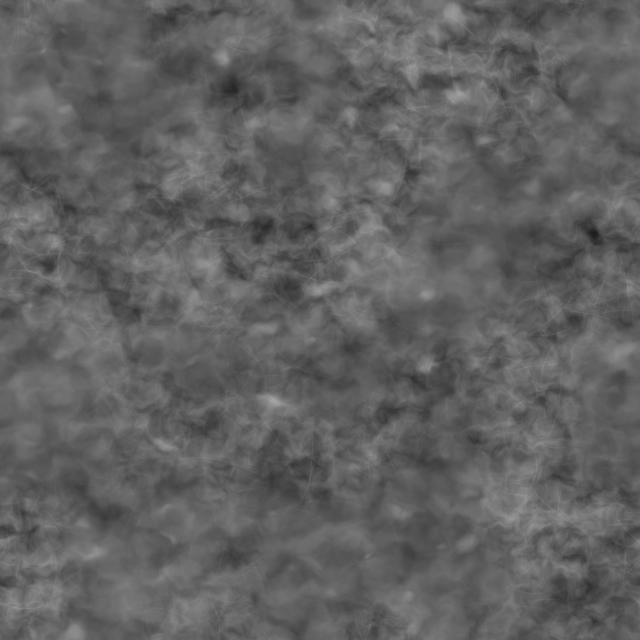
A Shadertoy shader for this texture:

```glsl
// Soft grey felt: blurred mottling from wrapping gradient noise, with scattered
// pale tufts and dark hollows, overlaid by faint curved hair-thin fibres.
// Every lattice wraps after a whole number of cells, so the square tiles.

const float MEAN_GREY = 0.381;
const float TAU = 6.2831853;

// Integer hash of a lattice cell and a salt, giving three values in 0..1
vec3 hash3(ivec2 cell, int salt) {
    uvec3 v = uvec3(ivec3(cell, salt)) * 1664525u + 1013904223u;
    v.x += v.y * v.z; v.y += v.z * v.x; v.z += v.x * v.y;
    v ^= v >> 16u;
    v.x += v.y * v.z; v.y += v.z * v.x; v.z += v.x * v.y;
    return vec3(v >> 8u) / 16777216.0;
}

ivec2 wrapCell(vec2 cell, vec2 period) {
    return ivec2(mod(cell, period) + 0.5);
}

vec2 rotate(vec2 p, float angle) {
    float c = cos(angle), s = sin(angle);
    return vec2(c * p.x + s * p.y, c * p.y - s * p.x);
}

float cornerSlope(vec2 cell, vec2 offset, vec2 period, int salt) {
    float angle = TAU * hash3(wrapCell(cell, period), salt).x;
    return dot(vec2(cos(angle), sin(angle)), offset);
}

// Gradient noise around zero that repeats over the unit square
float noise(vec2 uv, vec2 period, int salt) {
    vec2 p = uv * period, cell = floor(p), f = p - cell;
    vec2 w = f * f * f * (f * (f * 6.0 - 15.0) + 10.0);
    vec2 e = vec2(1.0, 0.0);
    float low = mix(cornerSlope(cell, f, period, salt),
                    cornerSlope(cell + e.xy, f - e.xy, period, salt), w.x);
    float high = mix(cornerSlope(cell + e.yx, f - e.yx, period, salt),
                     cornerSlope(cell + e.xx, f - e.xx, period, salt), w.x);
    return mix(low, high, w.y);
}

// Sparse soft ellipses, wider than tall and slightly tilted
float tufts(vec2 uv, float cells, float chance, int salt) {
    vec2 p = uv * cells, base = floor(p);
    float glow = 0.0;
    for (int j = -1; j <= 1; j++)
    for (int i = -1; i <= 1; i++) {
        vec2 cell = base + vec2(i, j);
        ivec2 id = wrapCell(cell, vec2(cells));
        vec3 place = hash3(id, salt), look = hash3(id, salt + 1);
        vec2 q = rotate(p - cell - place.xy, (look.x - 0.5) * 1.4);
        q /= vec2(0.25, 0.15) * mix(0.7, 1.15, look.y);
        float present = step(place.z, chance) * mix(0.5, 1.0, look.z);
        glow = max(glow, present * (1.0 - smoothstep(0.1, 1.0, length(q))));
    }
    return glow;
}

// Curved hairs, several per cell, fading towards both ends
float fibres(vec2 uv, float cells, float width, int salt) {
    vec2 p = uv * cells, base = floor(p);
    float sum = 0.0;
    for (int j = -1; j <= 1; j++)
    for (int i = -1; i <= 1; i++)
    for (int k = 0; k < 4; k++) {
        vec2 cell = base + vec2(i, j);
        ivec2 id = wrapCell(cell, vec2(cells));
        vec3 place = hash3(id, salt + 2 * k), look = hash3(id, salt + 2 * k + 1);
        vec2 q = rotate(p - cell - place.xy, TAU * place.z);
        float bend = (look.x - 0.5) * 1.3;
        float slope = 2.0 * bend * q.x;
        float away = (q.y - bend * q.x * q.x) / sqrt(1.0 + slope * slope);
        float line = exp(-pow(away / (width * cells), 2.0));
        float reach = mix(0.45, 0.85, look.y);
        float fade = 1.0 - smoothstep(0.2 * reach, reach, abs(q.x));
        sum += line * fade * (look.z - 0.2);
    }
    return sum;
}

void mainImage(out vec4 fragColor, in vec2 fragCoord) {
    vec2 uv = fragCoord / iResolution.xy;

    // Ragged domain warp
    vec2 warp = vec2(noise(uv, vec2(22.0), 1), noise(uv, vec2(22.0), 2)) * 0.014
              + vec2(noise(uv, vec2(61.0), 3), noise(uv, vec2(61.0), 4)) * 0.006;
    vec2 p = uv + warp;

    // Some regions are crisp and tangled, others blurred
    float tangle = smoothstep(-0.35, 0.4, noise(uv, vec2(4.0), 5)
                 + 0.5 * noise(uv, vec2(9.0), 6));

    // Mottling from broad clouds to fine lint
    float grey = MEAN_GREY;
    grey += 0.105 * noise(p, vec2(4.0, 5.0), 10);
    grey += 0.120 * noise(p, vec2(8.0, 11.0), 11);
    grey += 0.130 * noise(p, vec2(18.0, 23.0), 12);
    grey += 0.100 * noise(p, vec2(35.0, 43.0), 13) * mix(0.6, 1.3, tangle);
    grey += 0.060 * noise(p, vec2(73.0, 84.0), 14) * mix(0.4, 1.4, tangle);
    grey += 0.030 * noise(p, vec2(151.0, 163.0), 15) * mix(0.3, 1.4, tangle);

    // Dark hollows and pale tufts
    float hollow = smoothstep(0.12, 0.5, noise(p, vec2(21.0, 27.0), 20));
    grey -= 0.09 * hollow * mix(0.3, 1.2, tangle);
    grey += 0.17 * tufts(uv + 0.7 * warp, 8.0, 0.45, 30);
    grey += 0.08 * tufts(uv + warp, 15.0, 0.4, 34);

    // Fibres, at least about a pixel wide
    float width = max(0.0010, 0.6 / iResolution.y);
    float hairs = fibres(uv, 9.0, width, 40) + fibres(uv, 15.0, width, 60)
                + 0.8 * fibres(uv, 24.0, width, 80);
    grey += 0.050 * hairs * mix(0.35, 1.2, tangle);

    fragColor = vec4(vec3(clamp(grey, 0.0, 1.0)), 1.0);
}
```
